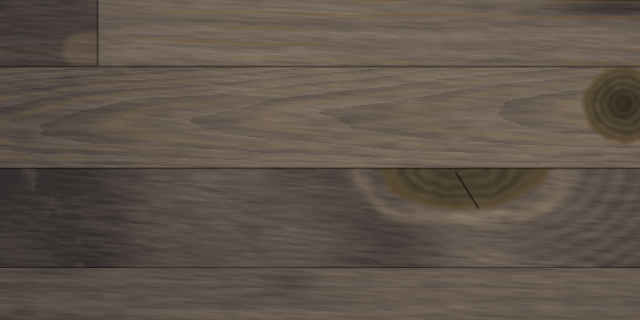
Reproduce this texture procedurally as a Shadertoy shader.

```glsl
// Four weathered timber boards with a butt joint, a round knot and a half knot.
// Each board has its own grain field (stretched noise and bent growth lines);
// a scalar tone is mapped to a brown-grey ramp, then knots and seams go on top.

#define DARK vec3(0.205, 0.182, 0.180)
#define LIGHT vec3(0.565, 0.503, 0.435)
#define RESIN vec3(0.46, 0.35, 0.21)
#define KNOT_TINT vec3(0.29, 0.25, 0.18)
#define SEAMS vec3(0.164, 0.474, 0.792)
#define JOINT_X 0.305
#define ROUND_KNOT vec2(1.95, 0.675)
#define HALF_KNOT vec2(1.445, 0.478)
#define FIBRE 0.34

float hash(vec2 p) {
    p = fract(p * vec2(0.1031, 0.1137));
    p += dot(p, p.yx + 33.33);
    return fract((p.x + p.y) * p.x * 7.31);
}

float noise(vec2 p) {
    vec2 i = floor(p), f = fract(p);
    f = f * f * (3.0 - 2.0 * f);
    return mix(mix(hash(i), hash(i + vec2(1, 0)), f.x),
               mix(hash(i + vec2(0, 1)), hash(i + vec2(1, 1)), f.x), f.y);
}

float fbm(vec2 p) {
    float sum = 0.0, amp = 0.5;
    for (int i = 0; i < 4; i++) {
        sum += amp * noise(p);
        p = p * 2.03 + 17.3;
        amp *= 0.5;
    }
    return sum;
}

// Smooth bump centred on c with half width w
float bump(float x, float c, float w) {
    float d = (x - c) / w;
    return exp(-d * d);
}

// Late-wood line: one thin soft ridge per unit of the field
float growthLine(float field, float width) {
    return bump(fract(field) - 0.5, 0.0, width);
}

// Top board: nearly level streaks with resin lines, darker left of the joint
vec2 topBoard(vec2 p) {
    float y = p.y + 0.018 * p.x + 0.022 * (fbm(p * vec2(2.5, 7.0)) - 0.5);
    float bands = fbm(vec2(p.x * 1.2, y * 55.0)) - 0.5;
    float resin = growthLine(y * 21.0, 0.09) * smoothstep(0.40, 0.65, noise(vec2(p.x * 2.5, floor(y * 21.0) * 7.0)));
    float tone = 0.55 + 0.08 * bump(p.x, 0.95, 0.5) + 0.40 * bands;
    tone -= 0.55 * bump(p.x, 1.95, 0.19) * smoothstep(0.91, 1.0, p.y);
    float leftPiece = 0.24 + 0.25 * bands;
    float patch_ = 1.0 - smoothstep(0.75, 1.1, length((p - vec2(0.28, 0.84)) / vec2(0.09, 0.065)));
    leftPiece += 0.17 * patch_;
    float isRight = step(JOINT_X, p.x);
    return vec2(mix(leftPiece, tone, isRight), mix(0.25 * patch_ + 0.2 * resin, 0.7 * resin, isRight));
}

// Second board: nested arches that open to the right
vec2 archBoard(vec2 p) {
    float dy = p.y - 0.605 - 0.025 * p.x;
    dy += 0.018 * (fbm(p * vec2(2.5, 9.0)) - 0.5);
    float field = (65.0 * dy * dy - p.x) * 2.2 + 0.6 * fbm(p * vec2(3.0, 14.0));
    float line = growthLine(field, 0.14);
    float shade = fract(field);
    float tone = 0.38 + 0.23 * smoothstep(0.1, 1.0, p.x) - 0.16 * (shade - 0.5);
    tone += 0.08 * line + 0.26 * (fbm(vec2(p.x * 2.0, p.y * 40.0 - p.x * 3.0)) - 0.5);
    return vec2(tone, 0.32 * line);
}

// Third board: slanted pores, cloudy shading and ripples beside the half knot
vec2 cloudBoard(vec2 p) {
    float r = length((p - HALF_KNOT) / vec2(0.27, 0.14));
    float slant = p.y * 75.0 + p.x * 16.0 + 4.0 * fbm(p * 4.0);
    float cloud = fbm(p * vec2(3.5, 5.0) + 4.0) - 0.5;
    float tone = 0.10 + 0.30 * smoothstep(0.15, 0.65, p.x) + 0.35 * cloud;
    tone -= 0.17 * bump(p.x - 0.7 * (0.474 - p.y), 1.06, 0.16);
    tone += 0.22 * (fbm(vec2(p.x * 9.0, slant)) - 0.5);
    float ripple = sin(r * 24.0 + 4.0 * fbm(p * 6.0));
    tone += 0.06 * ripple * smoothstep(1.55, 1.8, p.x);
    float halo = bump(r + 0.5 * (fbm(p * 9.0) - 0.5), 1.2, 0.13);
    tone += 0.24 * halo + 0.15 * bump(length(p - vec2(1.5, 0.23)), 0.0, 0.13);
    tone += 0.20 * bump(p.x + 0.6 * p.y, 0.37, 0.025) * smoothstep(0.5, 0.7, noise(p * 24.0));
    return vec2(tone, 0.15 * halo);
}

// Bottom board: fine straight grain with one dark smudge
vec2 straightBoard(vec2 p) {
    float y = p.y + 0.014 * (fbm(p * vec2(2.0, 6.0)) - 0.5);
    float tone = 0.34 + 0.13 * smoothstep(0.0, 1.0, p.x);
    tone += 0.35 * (fbm(vec2(p.x * 1.3, y * 75.0)) - 0.5);
    tone -= 0.18 * bump(length((p - vec2(0.9, 0.12)) * vec2(1.0, 1.8)), 0.0, 0.08);
    return vec2(tone, 0.12 * growthLine(y * 26.0, 0.15));
}

// Blend a ringed knot over the wood
vec3 addKnot(vec3 col, vec2 p, vec2 centre, vec2 radii, float core) {
    vec2 q = (p - centre) / radii;
    float r = length(q) + 0.22 * (fbm(p * 13.0) - 0.5);
    float rings = sin(r * 32.0 + 3.0 * fbm(p * 9.0));
    vec3 body = KNOT_TINT * (1.0 + 0.10 * rings + 0.3 * (fbm(p * 30.0) - 0.5));
    body *= 1.0 - core * bump(r, 0.0, 0.38);
    body = mix(body, RESIN, 0.45 * bump(r, 0.92, 0.09));
    return mix(col, body, 0.88 * (1.0 - smoothstep(0.9, 1.06, r)));
}

void mainImage(out vec4 fragColor, in vec2 fragCoord) {
    vec2 p = fragCoord / iResolution.y;
    float px = 1.0 / iResolution.y;

    // Choose the board; x is tone, y is warmth
    vec2 wood = p.y > SEAMS.z ? topBoard(p) : p.y > SEAMS.y ? archBoard(p)
              : p.y > SEAMS.x ? cloudBoard(p) : straightBoard(p);

    // Fine fibres and broad light falloff
    wood.x += FIBRE * (fbm(vec2(p.x * 14.0, p.y * 130.0 + p.x * 8.0)) - 0.47);
    wood.x -= 0.08 * smoothstep(0.5, 0.0, p.x) - 0.04;
    vec3 col = mix(DARK, LIGHT, clamp(wood.x, 0.0, 1.0));
    col = mix(col, RESIN, wood.y * 0.7);

    // Knots stay inside their own boards
    if (p.y > SEAMS.y && p.y < SEAMS.z)
        col = addKnot(col, p, ROUND_KNOT, vec2(0.125, 0.12), 0.4);
    if (p.y > SEAMS.x && p.y < SEAMS.y) {
        col = addKnot(col, p, HALF_KNOT, vec2(0.27, 0.135), 0.1);
        vec2 a = p - vec2(1.425, 0.46), b = vec2(0.07, -0.11);
        float crack = length(a - b * clamp(dot(a, b) / dot(b, b), 0.0, 1.0));
        col *= 1.0 - 0.5 * (1.0 - smoothstep(0.001, 0.002 + px, crack));
    }

    // Seams between boards and the butt joint
    vec3 gap = abs(p.y - SEAMS);
    float seam = min(gap.x + 0.001, min(gap.y, gap.z));
    float joint = p.y > SEAMS.z ? abs(p.x - JOINT_X) : 1.0;
    col *= 1.0 - 0.38 * (1.0 - smoothstep(0.0008, 0.0018 + px, min(seam, joint)));
    fragColor = vec4(col, 1.0);
}
```
